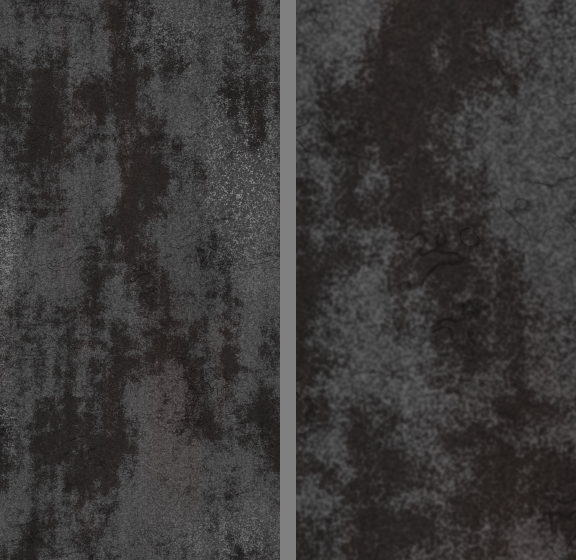
Left, the full canvas; right, a detail of the centre.
This texture is drawn by a WebGL 1 fragment shader. Its source:

```glsl
precision highp float;
uniform vec2 u_resolution;

vec2 gradient(vec2 cell) {
  vec3 q = fract(cell.xyx * vec3(0.1031, 0.1030, 0.0973));
  q += dot(q, q.yzx + 33.33);
  float angle = 6.2832 * fract((q.x + q.y) * q.z);
  return vec2(cos(angle), sin(angle));
}

float noise(vec2 p) {
  vec2 i = floor(p), f = fract(p);
  vec2 u = f * f * f * (f * (f * 6.0 - 15.0) + 10.0);
  vec2 e = vec2(1.0, 0.0);
  float low = mix(dot(gradient(i), f), dot(gradient(i + e), f - e), u.x);
  float high = mix(dot(gradient(i + e.yx), f - e.yx), dot(gradient(i + 1.0), f - 1.0), u.x);
  return mix(low, high, u.y);
}

// Octaves are rotated to hide the lattice
float fbm(vec2 p) {
  float sum = 0.0, amp = 0.5;
  for (int k = 0; k < 5; k++) {
    sum += amp * noise(p);
    p = mat2(1.94, 0.6, -0.6, 1.94) * p + vec2(17.3, 9.1);
    amp *= 0.58;
  }
  return sum;
}

// Soft elliptical region
float spot(vec2 p, vec2 center, vec2 radius) {
  vec2 d = (p - center) / radius;
  return exp(-dot(d, d));
}

void main() {
  vec2 p = gl_FragCoord.xy / u_resolution.x;
  vec2 w = p + 0.07 * vec2(fbm(p * 6.0), fbm(p * 6.0 + 31.0));

  // Fine tooth of the metal
  vec2 turned = mat2(0.8, 0.6, -0.6, 0.8) * p;
  float grain = 0.55 * noise(turned * 187.0 + 5.0) + 0.4 * noise(p * vec2(101.0, 117.0) + 70.0)
              + 0.3 * noise(turned * 59.0 + 40.0);

  // Blotches, vertical drips, ragged wear and horizontal scrapes
  float blotch = fbm(w * vec2(5.0, 3.2) + 12.0);
  float drip = fbm(p * vec2(13.0, 1.6) + 60.0);
  float ragged = fbm(p * vec2(25.0, 29.0) + 25.0);
  float scrape = noise(w * vec2(7.0, 31.0) + 80.0);
  float dark = 0.42 * spot(w, vec2(0.2, 1.63), vec2(0.14, 0.2))
             + 0.4 * spot(w, vec2(0.49, 1.3), vec2(0.1, 0.6))
             + 0.38 * spot(w, vec2(0.33, 0.4), vec2(0.14, 0.24))
             + 0.4 * spot(w, vec2(0.83, 0.7), vec2(0.04, 0.25));
  float light = spot(w, vec2(0.86, 1.38), vec2(0.13, 0.3))
              + 0.8 * spot(w, vec2(0.0, 1.15), vec2(0.07, 0.22))
              + 0.6 * spot(w, vec2(0.0, 0.5), vec2(0.04, 0.25))
              + 0.4 * spot(w, vec2(0.62, 1.87), vec2(0.2, 0.12))
              + 0.5 * spot(w, vec2(0.85, 0.08), vec2(0.2, 0.1));
  float cover = 1.35 * blotch + 0.75 * drip + 0.6 * ragged + 0.22 * scrape + 0.35 * grain - dark
              + 0.25 * light + 0.28 * spot(w, vec2(0.68, 1.0), vec2(0.13, 0.25));
  float coat = smoothstep(-0.4, 0.12, cover);
  vec3 color = mix(vec3(0.166, 0.156, 0.152), vec3(0.265, 0.264, 0.267), coat);
  color *= 1.0 + 0.35 * blotch + 0.25 * drip;

  // Short horizontal cracks
  float ridge = abs(noise(w * vec2(6.0, 25.0) + 0.6 * noise(p * 38.0)));
  float crack = (1.0 - smoothstep(0.0, 0.1, ridge)) * smoothstep(-0.05, 0.3, noise(p * vec2(5.0, 7.0) + 8.0));
  color *= 1.0 - 0.3 * crack;

  // Pale scuffs on the worn areas
  float scuff = smoothstep(-0.15, 0.5, grain + 0.8 * ragged + 0.7 * drip) * (0.05 + light);
  color += vec3(0.17, 0.172, 0.17) * scuff;

  // Faint rust stains
  float rust = spot(w, vec2(0.6, 0.55), vec2(0.1, 0.35)) + 0.7 * spot(w, vec2(0.46, 1.42), vec2(0.05, 0.2))
             + 0.4 * smoothstep(0.05, 0.3, fbm(w * vec2(6.0, 2.0) + 90.0));
  color += vec3(0.018, -0.004, -0.011) * rust;

  color *= 1.0 + grain * mix(0.38, 0.52, coat);
  gl_FragColor = vec4(clamp(color, 0.0, 1.0), 1.0);
}
```
